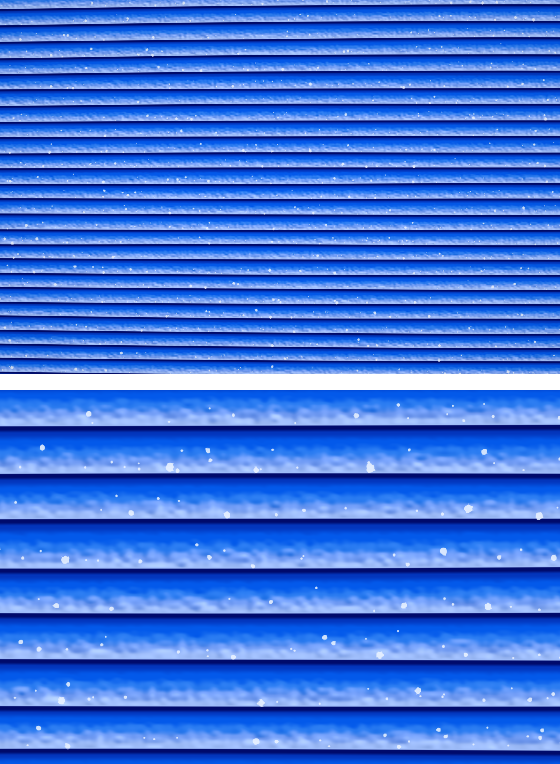
Top, the full canvas; bottom, a detail of the centre.
A Shadertoy shader for this texture:

```glsl
// Blue painted metal shutter: stacked horizontal slats with grainy sheen and white specks.

const float FIRST_SEAM = 0.0156;   // distance of first seam from the top edge
const float TOP_PITCH = 0.0452;    // slat height at the top
const float PITCH_LOSS = 0.000168; // slats get shorter downwards

const vec3 SEAM = vec3(0.0, 0.04, 0.42);
const vec3 SHADE = vec3(0.01, 0.21, 0.74);
const vec3 BLUE = vec3(0.01, 0.35, 0.92);
const vec3 MID = vec3(0.17, 0.49, 0.95);
const vec3 PALE = vec3(0.45, 0.62, 0.97);
const vec3 SHEEN = vec3(0.62, 0.74, 0.98);
const vec3 SPECK = vec3(0.93, 0.96, 1.0);

float hash(vec2 p) {
    return fract(sin(dot(p, vec2(127.1, 311.7))) * 43758.5453);
}

float noise(vec2 p) {
    vec2 i = floor(p), f = fract(p);
    f = f * f * (3.0 - 2.0 * f);
    return mix(mix(hash(i), hash(i + vec2(1, 0)), f.x),
               mix(hash(i + vec2(0, 1)), hash(i + vec2(1, 1)), f.x), f.y);
}

// Continuous slat number for a depth below the top edge; whole numbers are seams.
float slatNumber(float depth) {
    float d = TOP_PITCH * TOP_PITCH - 4.0 * PITCH_LOSS * (depth - FIRST_SEAM);
    return (TOP_PITCH - sqrt(d)) / (2.0 * PITCH_LOSS);
}

// Slats fan out slightly towards the left; side runs from -1 to 1.
float fanOut(float side, float depth) {
    return (1.0 - 2.0 * depth) * (0.003 * side * side - 0.006 * side);
}

// Colour across one slat: t is 0 under the upper seam, 1 at the lower one.
vec3 slatColour(float t, float tone, float blur) {
    float s = t + tone;
    vec3 c = mix(SHADE, BLUE, smoothstep(0.12, 0.3, s));
    c = mix(c, MID, smoothstep(0.34, 0.53, s));
    c = mix(c, PALE, smoothstep(0.52, 0.71, s));
    c = mix(c, SHEEN, smoothstep(0.7, 0.88, s));
    float upper = 1.0 - smoothstep(0.03, 0.11 + blur, t);
    float lower = smoothstep(0.965 - blur, 0.985, t);
    return mix(c, SEAM, max(upper, lower));
}

// Embossed paint grain.
float grain(vec2 p) {
    vec2 q = p * vec2(150.0, 210.0);
    float fine = noise(q) - noise(q + vec2(0.5, 0.8));
    float coarse = noise(q * 0.45) - noise(q * 0.45 + vec2(0.4, 0.7));
    return fine + 0.5 * coarse;
}

// One possible speck per column and slat; returns its coverage.
float speck(float x, float slat, float t, float pitch, float column, float seed, float px) {
    vec2 id = vec2(floor(x / column) + seed * 57.0, slat);
    float size = hash(id + 3.7);
    float radius = mix(0.0009, 0.0042, size * size * size * size);
    float cx = mix(0.25, 0.75, hash(id + 9.1));
    float cy = mix(0.35, 0.92, sqrt(hash(id + 5.3)));
    vec2 d = vec2((fract(x / column) - cx) * column, (t - cy) * pitch);
    float rough = 0.8 + 0.5 * noise(d * 600.0 + id * 7.0);
    float cluster = noise(vec2(id.x * column * 6.0, slat * 0.8));
    float present = step(hash(id + 1.9), 0.12 + 0.4 * cluster);
    return present * (1.0 - smoothstep(-0.6 * px, 0.6 * px, length(d) * rough - radius));
}

void mainImage(out vec4 fragColor, in vec2 fragCoord) {
    vec2 uv = fragCoord / iResolution.xy;
    vec2 p = fragCoord / iResolution.y;
    float px = 1.0 / iResolution.y;
    float side = 2.0 * uv.x - 1.0;
    float depth = 1.0 - uv.y;

    // Slat coordinates, with slightly uneven seams
    float k = slatNumber(depth - fanOut(side, depth));
    k += 0.09 * (noise(vec2(p.x * 1.5, k)) - 0.5);
    float slat = floor(k);
    float t = fract(k);
    float pitch = TOP_PITCH - 2.0 * PITCH_LOSS * k;

    // Painted slat, its shading edge roughened by the grain
    float bump = grain(p);
    float tone = 0.06 * (hash(vec2(slat, 4.0)) - 0.5) + 0.1 * bump * smoothstep(0.15, 0.5, t);
    vec3 colour = slatColour(t, tone, 0.5 * px / pitch);
    colour += 0.09 * bump * smoothstep(0.4, 0.75, t) * (1.0 - smoothstep(0.92, 0.97, t));

    // White specks in layers
    float white = 0.0;
    for (int i = 0; i < 3; i++) {
        float layer = float(i);
        white = max(white, speck(p.x + layer * 0.013, slat, t, pitch, 0.021 + 0.007 * layer, layer + 1.0, px));
    }
    colour = mix(colour, SPECK, 0.85 * white);

    // Gentle falloff towards the corners
    colour *= 1.0 - 0.07 * dot(uv - 0.5, uv - 0.5) * 2.0;
    fragColor = vec4(clamp(colour, 0.0, 1.0), 1.0);
}
```
